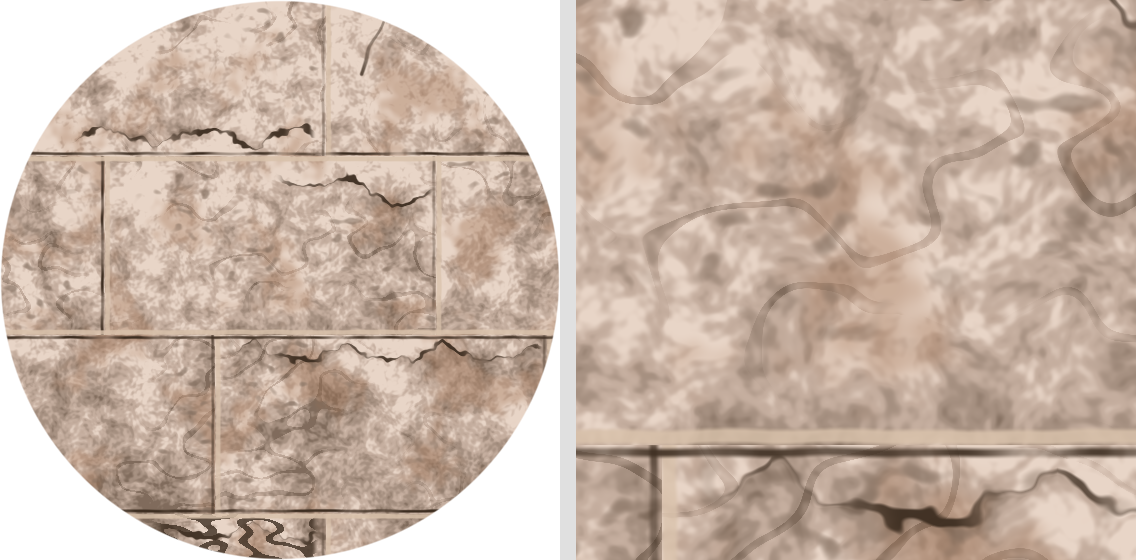
Left, the full canvas; right, a detail of the centre.
Give the GLSL for this texture, as a three.js fragment shader.

```glsl
// Round cutout of weathered limestone blocks laid in a third-offset bond.
varying vec2 vUv;

const float DISC_RADIUS = 0.498;
const float BLOCK_W = 0.592;
const float BLOCK_H = 0.319;
const float BED_Y = 0.083;        // lowest horizontal joint
const float HEAD_X = 0.582;       // vertical joint of the lowest course
const float JOINT_SHIFT = 0.0047; // offset of mortar and shadow from joint centre
const float MORTAR_HALF = 0.0042;
const float SHADOW_HALF = 0.0024;
const float SOFT = 0.0018;
const float MOTTLE = 0.68;
const float SCALLOP = 0.17;       // length of one chipped scallop
const vec3 PALE = vec3(0.91, 0.835, 0.78);
const vec3 SAND = vec3(0.77, 0.68, 0.62);
const vec3 TAUPE = vec3(0.65, 0.565, 0.505);
const vec3 UMBER = vec3(0.50, 0.42, 0.36);
const vec3 SOOT = vec3(0.24, 0.18, 0.13);
const vec3 RUST = vec3(0.62, 0.44, 0.32);
const vec3 MORTAR = vec3(0.85, 0.76, 0.67);

float hash(vec2 p) {
  return fract(sin(dot(p, vec2(127.1, 311.7))) * 43758.5);
}

float corner(vec2 cell, vec2 offset) {
  float a = 6.28318 * hash(cell);
  return dot(vec2(cos(a), sin(a)), offset);
}

// Gradient noise
float noise(vec2 p) {
  vec2 i = floor(p), f = fract(p), e = vec2(1.0, 0.0);
  vec2 w = f * f * f * (f * (f * 6.0 - 15.0) + 10.0);
  return mix(mix(corner(i, f), corner(i + e.xy, f - e.xy), w.x),
             mix(corner(i + e.yx, f - e.yx), corner(i + e.xx, f - e.xx), w.x), w.y);
}

float mottle(vec2 p) {
  float sum = 0.0, amp = 1.0;
  for (int k = 0; k < 5; k++) {
    sum += amp * noise(p);
    p = mat2(1.7, 1.3, -1.3, 1.7) * p + 5.3;
    amp *= 0.83;
  }
  return sum;
}

float stroke(float d, float halfWidth) {
  return 1.0 - smoothstep(halfWidth - SOFT, halfWidth + SOFT, abs(d));
}

float segment(vec2 p, vec2 a, vec2 b) {
  vec2 ab = b - a;
  return length(p - a - ab * clamp(dot(p - a, ab) / dot(ab, ab), 0.0, 1.0));
}

// Start, end and slope of the chipped edge in each course
vec3 chipSpan(float row) {
  if (row < -0.5) return vec3(0.26, 0.57, 0.0);
  if (row < 0.5) return vec3(0.40, 0.97, 0.0);
  if (row < 1.5) return vec3(0.49, 0.775, 0.16);
  return vec3(0.12, 0.565, 0.0);
}

void main() {
  vec2 p = vUv;

  // Courses and blocks
  float v = (p.y - BED_Y) / BLOCK_H;
  float row = floor(v);
  float u = (p.x - HEAD_X) / BLOCK_W + (row + 1.0) / 3.0;
  vec2 stone = p + 7.0 * hash(vec2(floor(u), row) + 3.0);

  // Mottled stone, darker toward the bottom
  vec2 warp = 0.012 * vec2(noise(stone * 18.0), noise(stone * 18.0 + 40.0));
  float shade = 0.30 + MOTTLE * mottle((stone + warp) * 7.0) + 0.42 * (0.47 - p.y);
  float patches = smoothstep(-0.12, 0.35, noise(stone * 5.0 + 11.0));
  float vein = stroke(noise((stone + 2.0 * warp) * vec2(10.0, 14.0)), 0.035);
  shade += 0.34 * vein * patches;
  float fleck = smoothstep(0.18, 0.48, noise(stone * vec2(42.0, 58.0))) * patches;

  // Chipped ledge: paler stone bounded by a broken dark crack
  vec3 span = chipSpan(row);
  float fromEdge = BLOCK_H * (row > 1.5 ? fract(v) : 1.0 - fract(v));
  float ledge = 0.014 + 0.032 * abs(sin(3.14159 * (p.x - 0.28) / SCALLOP))
    + span.z * (p.x - span.x) + 0.016 * noise(p * 32.0) + 0.008 * noise(p * 75.0);
  float inSpan = smoothstep(span.x, span.x + 0.04, p.x)
    * (1.0 - smoothstep(span.y - 0.015, span.y, p.x));
  float d = fromEdge - ledge;
  float broken = smoothstep(-0.3, 0.25, noise(p * vec2(23.0, 9.0) + row));
  float crack = stroke(d, 0.001 + 0.0035 * broken) * inSpan * (0.35 + 0.6 * broken);
  shade -= 0.2 * inSpan * (1.0 - smoothstep(-0.004, 0.002, d));
  shade += 0.25 * inSpan * exp(-abs(d - 0.004) * 110.0);

  // Dark splits along the lowest course and one slanting split above
  float splits = stroke(noise(p * vec2(16.0, 34.0) + 8.0), 0.11) * inSpan;
  crack = max(crack, 0.8 * splits * step(row, -0.5));
  float slant = segment(p + warp, vec2(0.684, 0.96), vec2(0.645, 0.867));
  crack = max(crack, stroke(slant, 0.0028) * (0.4 + 0.4 * broken));

  vec3 color = mix(PALE, SAND, smoothstep(-0.05, 0.36, shade));
  color = mix(color, TAUPE, smoothstep(0.34, 0.68, shade));
  color = mix(color, UMBER, smoothstep(0.66, 1.05, shade));
  float rust = smoothstep(0.05, 0.45, noise(stone * 8.0 + 23.0) + 0.3 * noise(stone * 45.0));
  color = mix(color, RUST, 0.38 * rust);
  color = mix(color, UMBER, 0.65 * fleck);
  color = mix(color, SOOT, crack);

  // Vertical joints, shadowed on the left
  float headX = (fract(u + 0.5) - 0.5) * BLOCK_W + 0.0015 * noise(p * 30.0);
  float headDark = mix(0.95, 0.38, smoothstep(0.2, 0.5, p.x)) * (0.8 + noise(p * 24.0));
  color = mix(color, MORTAR, 0.75 * stroke(headX - JOINT_SHIFT, MORTAR_HALF));
  color = mix(color, SOOT, clamp(headDark, 0.0, 1.0) * stroke(headX + JOINT_SHIFT, SHADOW_HALF));

  // Horizontal joints, shadowed on alternating sides
  float side = mod(floor(v + 0.5), 2.0) > 0.5 ? -1.0 : 1.0;
  float bedY = side * (fract(v + 0.5) - 0.5) * BLOCK_H + 0.0015 * noise(p * 28.0);
  float bedDark = clamp(0.75 + 1.1 * noise(p * vec2(19.0, 5.0)), 0.2, 1.0);
  color = mix(color, MORTAR, 0.85 * stroke(bedY + JOINT_SHIFT, MORTAR_HALF));
  color = mix(color, SOOT, bedDark * stroke(bedY - JOINT_SHIFT, SHADOW_HALF));

  // White surround
  float outside = smoothstep(-SOFT, SOFT, length(p - 0.5) - DISC_RADIUS);
  gl_FragColor = vec4(mix(color, vec3(1.0), outside), 1.0);
}
```
